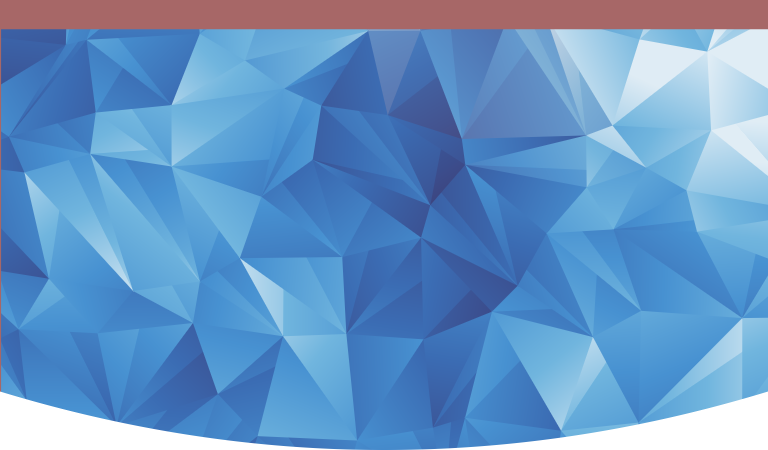
A WebGL 2 fragment shader for this background:

```glsl
#version 300 es
precision highp float;
// Low-poly facets in blues from navy to ice, under a clay band and above a white curved base.
uniform vec2 u_resolution;
out vec4 fragColor;

const float CELL = 0.168;    // mesh spacing, in canvas heights
const float JITTER = 0.84;   // vertex scatter, in cells
const vec3 PLUM = vec3(0.25, 0.17, 0.35);
const vec3 NAVY = vec3(0.23, 0.30, 0.55);
const vec3 ROYAL = vec3(0.23, 0.42, 0.70);
const vec3 AZURE = vec3(0.28, 0.57, 0.82);
const vec3 SKY = vec3(0.44, 0.71, 0.87);
const vec3 ICE = vec3(0.82, 0.90, 0.95);
const vec3 MAUVE = vec3(0.74, 0.70, 0.77);
const vec3 CLAY = vec3(0.655, 0.405, 0.405);

vec2 hash2(vec2 p) {
  vec3 h = fract(vec3(p.xyx) * vec3(0.1031, 0.1030, 0.0973));
  h += dot(h, h.yzx + 33.33);
  return fract((h.xx + h.yz) * h.zy);
}

float cross2(vec2 a, vec2 b) { return a.x * b.y - a.y * b.x; }

// Signed distance to the line a-b, positive on its left
float leftOf(vec2 p, vec2 a, vec2 b) { return cross2(b - a, p - a) / length(b - a); }

float area(vec2 a, vec2 b, vec2 c) { return cross2(b - a, c - a); }

float glow(vec2 uv, vec2 center, float radius) {
  vec2 d = (uv - center) * vec2(1.707, 1.0) / radius;
  return exp(-dot(d, d));
}

float blend(float tone, vec2 uv, vec2 center, float radius, float value) {
  return mix(tone, value, glow(uv, center, radius));
}

// Large-scale lightness: -1 plum, 0 navy, 1 royal, 2 azure, 3 sky, 4 ice
float toneField(vec2 uv) {
  float t = mix(1.7, 2.2, smoothstep(0.55, 0.75, uv.x));
  t = blend(t, uv, vec2(0.02, 0.82), 0.30, 0.9);
  t = blend(t, uv, vec2(0.22, 0.58), 0.30, 2.75);
  t = blend(t, uv, vec2(0.28, 0.08), 0.17, 1.0);
  t = blend(t, uv, vec2(0.39, 0.72), 0.20, 2.9);
  t = blend(t, uv, vec2(0.34, 0.92), 0.12, 3.4);
  t = blend(t, uv, vec2(0.80, 0.80), 0.34, 3.4);
  t = blend(t, uv, vec2(0.97, 0.80), 0.32, 4.2);
  t = blend(t, uv, vec2(0.89, 0.42), 0.20, 1.6);
  t = blend(t, uv, vec2(0.98, 0.23), 0.14, 3.4);
  t = blend(t, uv, vec2(0.55, 0.75), 0.22, 0.6);
  t = blend(t, uv, vec2(0.56, 0.48), 0.23, 0.7);
  t = blend(t, uv, vec2(0.58, 0.20), 0.22, 0.5);
  t = blend(t, uv, vec2(0.72, 0.13), 0.13, 3.2);
  return blend(t, uv, vec2(0.42, 0.25), 0.15, 3.1);
}

vec3 palette(float t) {
  vec3 c = mix(PLUM, NAVY, clamp(t + 1.0, 0.0, 1.0));
  c = mix(c, ROYAL, clamp(t, 0.0, 1.0));
  c = mix(c, AZURE, clamp(t - 1.0, 0.0, 1.0));
  c = mix(c, SKY, clamp(t - 2.0, 0.0, 1.0));
  return mix(c, ICE, clamp(t - 3.0, 0.0, 1.15));
}

// One facet: rgb weighted by its coverage, coverage in alpha
vec4 facet(vec2 q, vec2 a, vec2 b, vec2 c, vec2 seed, vec2 extent, float px) {
  float d = min(leftOf(q, a, b), min(leftOf(q, b, c), leftOf(q, c, a)));
  float cover = clamp(d / px + 0.5, 0.0, 1.0);
  if (cover <= 0.0) return vec4(0.0);
  vec2 center = (a + b + c) / 3.0;
  vec2 uv = center / extent;
  vec2 r = hash2(seed), s = hash2(seed + 57.3);
  float angle = 6.2832 * s.x;
  float tone = toneField(uv) + (r.x - 0.5) * 1.15;
  tone += 0.75 * dot(q - center, vec2(cos(angle), sin(angle)));
  // Some facets carry a crease from one corner
  float crease = leftOf(q, a, mix(b, c, 0.25 + 0.5 * s.y));
  tone += 0.4 * step(0.55, r.y) * (clamp(crease / px + 0.5, 0.0, 1.0) - 0.5);
  vec3 color = palette(tone);
  color = mix(color, MAUVE, 0.65 * r.x * glow(uv, vec2(0.51, 0.97), 0.15));
  color = mix(color, MAUVE, 0.4 * r.y * glow(uv, vec2(0.71, 0.83), 0.16));
  return vec4(color, 1.0) * cover;
}

vec2 vertex(vec2 id) { return id + 0.5 + (hash2(id + 19.0) - 0.5) * JITTER; }

// Scattered grid, each quad cut along its better diagonal
vec3 mesh(vec2 q, vec2 extent, float px) {
  vec4 sum = vec4(0.0);
  vec2 base = floor(q - 0.5);
  for (int j = -1; j <= 1; j++)
  for (int i = -1; i <= 1; i++) {
    vec2 id = base + vec2(i, j);
    vec2 a = vertex(id), b = vertex(id + vec2(1, 0));
    vec2 c = vertex(id + 1.0), d = vertex(id + vec2(0, 1));
    bool cutAC = min(area(a, b, c), area(a, c, d)) > min(area(a, b, d), area(b, c, d));
    vec2 seed = id * 2.0 + 71.0;
    sum += facet(q, a, b, cutAC ? c : d, seed, extent, px);
    sum += facet(q, cutAC ? a : b, c, d, seed + 1.0, extent, px);
  }
  return sum.rgb / max(sum.a, 0.001);
}

void main() {
  vec2 uv = gl_FragCoord.xy / u_resolution;
  float px = 1.0 / u_resolution.y;
  vec2 extent = vec2(u_resolution.x / u_resolution.y, 1.0) / CELL;
  vec3 color = mesh(uv * extent, extent, px / CELL);
  // Thin left rim, top band and curved base
  color = mix(CLAY, color, smoothstep(0.0008, 0.0022, uv.x));
  color = mix(color, CLAY, clamp((uv.y - 0.935) / px + 0.5, 0.0, 1.0));
  float side = 2.0 * uv.x - 1.0;
  float base = 0.13 * side * side;
  color = mix(color, vec3(1.0), clamp((base - uv.y) / px + 0.5, 0.0, 1.0));
  fragColor = vec4(color, 1.0);
}
```
